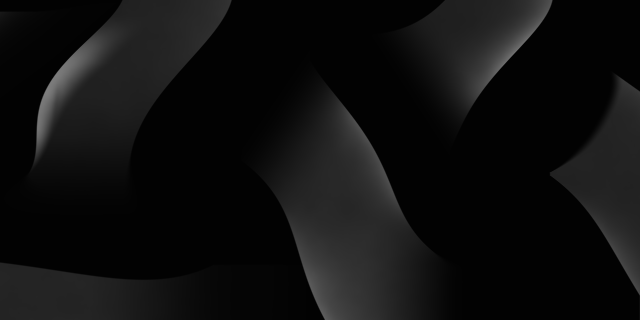
Give the GLSL for this background, as a WebGL 1 fragment shader.

```glsl
precision highp float;
// Dark twisted satin ribbons with soft grey light along their folds.
uniform vec2 u_resolution;

// Layout grid: 768 by 384 units, y measured down from the top.
const vec2 GRID = vec2(768.0, 384.0);
const float BACKDROP = 0.009;

float hash(vec2 p) {
  vec3 q = fract(p.xyx * 0.1031);
  q += dot(q, q.yzx + 33.33);
  return fract((q.x + q.y) * q.z);
}

float noise(vec2 p) {
  vec2 i = floor(p), f = fract(p);
  f = f * f * (3.0 - 2.0 * f);
  return mix(mix(hash(i), hash(i + vec2(1, 0)), f.x),
             mix(hash(i + vec2(0, 1)), hash(i + vec2(1, 1)), f.x), f.y);
}

float cloth(vec2 p) {
  float sum = 0.0, gain = 0.5;
  for (int i = 0; i < 4; i++) {
    sum += gain * noise(p);
    p = p * 2.03 + 17.0;
    gain *= 0.5;
  }
  return sum;
}

// Quartic through five evenly spaced values, held constant past the ends.
float curve(float t, float start, float stride, vec4 a, float last) {
  float s = clamp((t - start) / stride, 0.0, 4.0);
  vec4 d1 = vec4(a.yzw, last) - a;
  vec3 d2 = d1.yzw - d1.xyz;
  vec2 d3 = d2.yz - d2.xy;
  float d4 = d3.y - d3.x;
  return a.x + s * (d1.x + (s - 1.0) / 2.0 * (d2.x
       + (s - 2.0) / 3.0 * (d3.x + (s - 3.0) / 4.0 * d4)));
}

float inside(float d, float soft) { return smoothstep(-soft, soft, d); }
float rise(float a, float b, float x) { return smoothstep(a, b, x); }
float fall(float a, float b, float x) { return 1.0 - smoothstep(a, b, x); }
float glow(float d, float reach) { return exp(-max(d, 0.0) / reach); }

float leftRibbon(vec2 p, float aa) {
  float l = p.x - curve(p.y, 0.0, 53.0, vec4(147, 100, 56, 44), 32.0);
  float r = curve(p.y, 0.0, 64.0, vec4(278, 235, 182, 156), 160.0) - p.x;
  float body = 0.115 * fall(110.0, 265.0, p.y);
  body += 0.07 * glow(r, 45.0) * fall(10.0, 130.0, p.y);
  // The lit face narrows to a point at its lower tip.
  float width = clamp((214.0 - p.y) * 0.42, 2.0, 58.0);
  float lit = fall(0.0, width, l) * rise(15.0, 90.0, p.y) * fall(150.0, 214.0, p.y);
  float crease = 1.0 - 0.25 * exp(-pow((p.x - 79.0 + p.y * 0.09) / 4.0, 2.0))
               * rise(90.0, 125.0, p.y);
  body += 0.36 * lit * crease;
  float softL = aa + 45.0 * rise(205.0, 245.0, p.y);
  float softR = aa + 12.0 * rise(180.0, 255.0, p.y);
  return body * inside(l, softL) * inside(r, softR);
}

float middleRibbon(vec2 p, float aa) {
  float l = p.x - curve(p.y, 193.0, 47.75, vec4(290, 334, 354, 369), 390.0);
  float r = curve(p.y, 73.0, 62.0, vec4(372, 419, 458, 485), 548.0) - p.x;
  float shade = rise(-12.0, 95.0, dot(p - vec2(290, 193), vec2(0.826, 0.564)));
  float low = rise(240.0, 320.0, p.y);
  float body = 0.14 + 0.03 * low;
  body += 0.17 * glow(r, 20.0) * rise(80.0, 150.0, p.y) * fall(215.0, 285.0, p.y);
  body += 0.19 * glow(l, 28.0) * rise(220.0, 370.0, p.y);
  body *= mix(1.0, fall(430.0, 565.0, p.x), low);
  return body * shade * inside(l, aa) * inside(r, aa + 25.0 * rise(300.0, 340.0, p.y));
}

float upperRibbon(vec2 p, float aa) {
  float r = curve(p.y, 0.0, 45.0, vec4(663, 635, 594, 562), 540.0) - p.x;
  float top = p.y - curve(p.x, 440.0, 24.0, vec4(42, 39, 32, 19), -2.0);
  float shade = rise(-8.0, 75.0, dot(p - vec2(450, 42), vec2(0.838, -0.546)));
  float body = 0.11 + 0.33 * glow(r, 25.0) * fall(65.0, 160.0, p.y)
             * (0.65 + 0.35 * rise(0.0, 60.0, p.y));
  return body * shade * inside(r, aa) * inside(top, aa);
}

float rightRibbon(vec2 p, float aa) {
  float shadow = curve(p.y, 90.0, 29.25, vec4(740, 736, 722, 700), 660.0);
  float rim = curve(p.y, 207.0, 37.0, vec4(655, 697, 724, 746), 768.0);
  float l = p.x - max(shadow, rim);
  float top = p.y - 90.0 - (p.x - 740.0) * 0.71;
  float body = 0.125 + 0.15 * glow(l, 22.0) * rise(215.0, 310.0, p.y);
  body += 0.09 * glow(top, 25.0);
  return body * inside(l, aa + 7.0 * fall(175.0, 210.0, p.y)) * inside(top, aa);
}

float lowerRibbon(vec2 p, float aa) {
  float top = p.y - curve(p.x, 0.0, 64.0, vec4(315, 324, 333, 335), 318.0);
  float body = 0.12 * fall(90.0, 285.0, p.x) + 0.012 * fall(300.0, 380.0, p.x);
  return body * inside(top, aa);
}

float cornerSheen(vec2 p, float aa) {
  float top = p.y - 14.0 + 11.0 * rise(40.0, 140.0, p.x);
  return 0.09 * glow(p.x, 30.0) * glow(top, 22.0) * inside(top, aa);
}

void main() {
  vec2 uv = gl_FragCoord.xy / u_resolution;
  vec2 p = vec2(uv.x, 1.0 - uv.y) * GRID;
  float aa = 0.9 * GRID.y / u_resolution.y;
  float light = leftRibbon(p, aa) + middleRibbon(p, aa) + upperRibbon(p, aa)
              + rightRibbon(p, aa) + lowerRibbon(p, aa) + cornerSheen(p, aa);
  // Faint mottling of the fabric.
  light *= 0.93 + 0.14 * cloth(p / 28.0);
  gl_FragColor = vec4(vec3(BACKDROP + light), 1.0);
}
```
